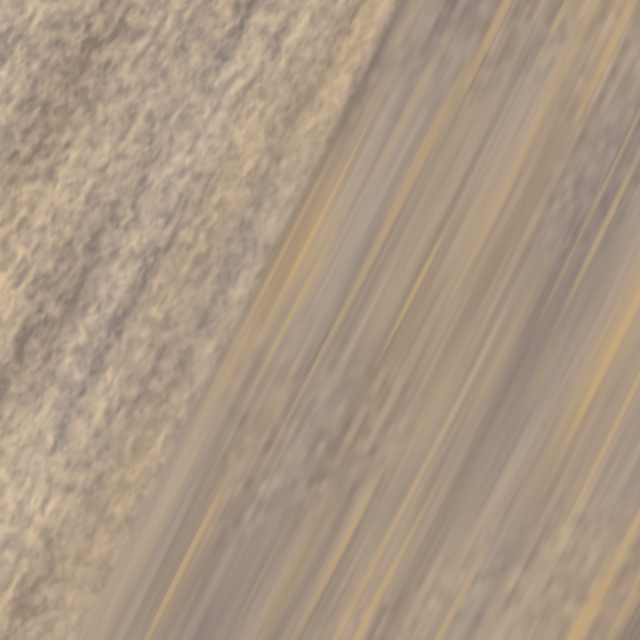
This texture is drawn by a Shadertoy shader. Its source:

```glsl
// Weathered wood with diagonal grain: a coarse, speckled cream field on the
// left meets smooth grey-brown streaks on the right along a dark seam.
// Both are sums of stretched noise in coordinates turned to follow the grain.

const vec2 GRAIN_DIR = vec2(0.445, 0.895);
const float SEAM = 0.115;

const vec3 DARK_BROWN = vec3(0.535, 0.475, 0.435);
const vec3 GREY_BROWN = vec3(0.665, 0.595, 0.525);
const vec3 CREAM = vec3(0.845, 0.750, 0.620);
const vec3 HONEY = vec3(0.780, 0.665, 0.500);
const vec3 TAN_TINT = vec3(0.020, 0.003, -0.030);

float hash(vec2 p) {
    vec3 q = fract(p.xyx * vec3(0.1031, 0.1030, 0.0973));
    q += dot(q, q.yzx + 33.33);
    return fract((q.x + q.y) * q.z);
}

// Smooth 1D noise along one fibre, shifted so that fibres do not line up.
float fibre(float id, float along) {
    along += 17.0 * hash(vec2(id, 5.7));
    float cell = floor(along);
    float blend = smoothstep(0.0, 1.0, along - cell);
    return mix(hash(vec2(id, cell)), hash(vec2(id, cell + 1.0)), blend);
}

// Signed grain noise; p.x runs across the fibres, p.y along them.
float grain(vec2 p, vec2 frequency, float seed) {
    p = p * frequency + seed;
    float id = floor(p.x);
    float blend = smoothstep(0.0, 1.0, p.x - id);
    return 2.0 * mix(fibre(id, p.y), fibre(id + 1.0, p.y), blend) - 1.0;
}

float band(float x, float center, float width) {
    float d = (x - center) / width;
    return exp(-d * d);
}

// Rippled stripes broken up by short speckles.
float coarseTone(vec2 p) {
    float fan = 0.17 * (p.x - SEAM) * (p.y - 0.5);
    float ripple = 0.0035 * grain(p, vec2(28.0, 42.0), 11.0);
    vec2 q = vec2(p.x + fan + ripple, p.y);
    float tone = 0.55;
    tone += 0.18 * grain(q, vec2(9.0, 3.0), 21.0);
    tone += 0.31 * grain(q, vec2(42.0, 1.8), 32.0);
    tone += 0.14 * grain(q, vec2(95.0, 5.0), 43.0);
    tone += 0.26 * grain(q, vec2(100.0, 52.0), 54.0);
    tone += 0.17 * grain(q, vec2(175.0, 105.0), 65.0);
    // Contrast and brightness settle down towards the seam.
    float nearSeam = smoothstep(-0.08, 0.09, p.x);
    return mix(tone, 0.40 + 0.55 * (tone - 0.55), 0.8 * nearSeam);
}

// Long, soft, nearly straight streaks.
float smoothTone(vec2 p) {
    float tone = 0.34;
    tone += 0.16 * grain(p, vec2(9.0, 1.8), 76.0);
    tone += 0.15 * grain(p, vec2(32.0, 1.9), 87.0);
    tone += 0.13 * grain(p, vec2(95.0, 3.0), 98.0);
    tone += 0.07 * grain(p, vec2(185.0, 9.0), 109.0);
    // Faint mottling shows only in patches.
    float patches = smoothstep(-0.1, 0.6, grain(p, vec2(8.0, 4.0), 120.0));
    tone += 0.13 * patches * grain(p, vec2(95.0, 45.0), 131.0);
    return tone;
}

vec3 woodColor(float tone) {
    tone = clamp(tone, 0.0, 1.0);
    vec3 low = mix(DARK_BROWN, GREY_BROWN, min(tone / 0.42, 1.0));
    return mix(low, CREAM, max((tone - 0.42) / 0.58, 0.0));
}

void mainImage(out vec4 fragColor, in vec2 fragCoord) {
    // Across and along the grain, with a gentle bend.
    vec2 uv = fragCoord / iResolution.y;
    vec2 p = vec2(dot(uv, vec2(GRAIN_DIR.y, -GRAIN_DIR.x)), dot(uv, GRAIN_DIR));
    p.x += 0.004 * sin(4.0 * p.y + 3.0 * p.x);

    float rightSide = smoothstep(SEAM - 0.012, SEAM + 0.008, p.x);
    float tone = mix(coarseTone(p), smoothTone(p), rightSide);

    // Seam: dark line between a pale left lip and a warm right edge.
    float seamFade = 0.7 + 0.5 * grain(p, vec2(5.0, 3.0), 142.0);
    tone -= 0.24 * seamFade * band(p.x, SEAM, 0.007);
    tone += 0.14 * band(p.x, SEAM - 0.026, 0.013);
    float warmEdge = band(p.x, SEAM + 0.026, 0.016);
    tone += 0.10 * warmEdge;

    vec3 color = woodColor(tone);

    // Thin honey streaks and slow shifts between grey and tan.
    float thin = smoothstep(0.40, 0.95, grain(p, vec2(72.0, 2.3), 153.0));
    float wide = smoothstep(0.40, 1.00, grain(p, vec2(30.0, 3.0), 164.0));
    float honey = rightSide * clamp(0.65 * thin + 0.35 * wide, 0.0, 0.75);
    color = mix(color, HONEY, honey);
    float warmth = 0.6 * grain(p, vec2(14.0, 2.5), 175.0) + 0.6 * warmEdge;
    color += TAN_TINT * warmth;

    fragColor = vec4(color, 1.0);
}
```
